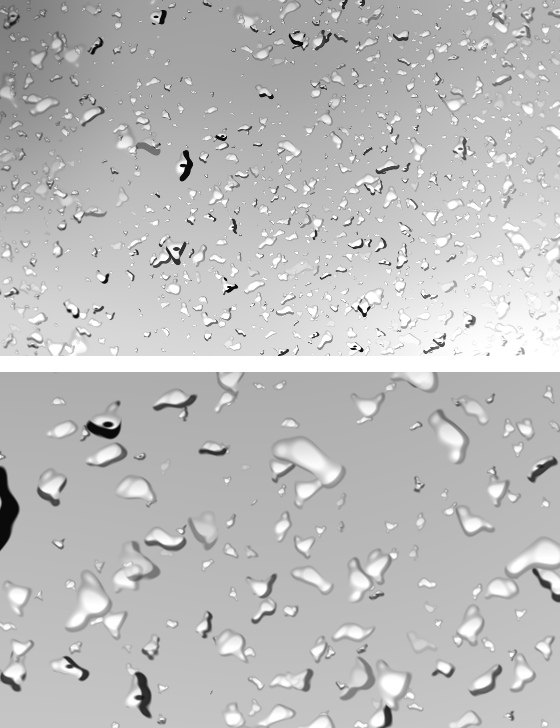
Top: the whole. Bottom: its middle third, enlarged.
This texture is drawn by a Shadertoy shader. Its source:

```glsl
// Rain drops on a window pane in front of a pale grey sky.
// Five layers of jittered cells hold lobed blobs (smooth unions of circles);
// each has a bright body and a dark crescent, and blurs away from the focus.

const float INK = 0.04;

float hash(vec2 p) {
    vec3 q = fract(p.xyx * vec3(0.1031, 0.1030, 0.0973));
    q += dot(q, q.yzx + 33.33);
    return fract((q.x + q.y) * q.z);
}

vec2 hash2(vec2 p) {
    return vec2(hash(p), hash(p + 57.3));
}

vec2 direction(float angle) {
    return vec2(cos(angle), sin(angle));
}

float smoothUnion(float a, float b, float k) {
    float h = clamp(0.5 + 0.5 * (b - a) / k, 0.0, 1.0);
    return mix(b, a, h) - k * h * (1.0 - h);
}

// Sky brightness: darker to the upper left, nearly white at the lower right
float skyTone(vec2 p, float aspect) {
    float x = p.x / aspect;
    float tone = mix(0.85, 0.625, smoothstep(-0.1, 1.0, p.y));
    tone += 0.08 * smoothstep(0.45, 1.0, x);
    tone += 0.09 * smoothstep(0.35, 0.0, p.y) * smoothstep(0.3, 0.9, x);
    tone -= 0.13 * smoothstep(0.25, 0.0, x) * smoothstep(0.1, 1.0, p.y);
    tone += 0.01 * sin(5.0 * p.x + 3.0 * sin(4.0 * p.y)) * sin(7.0 * p.y + 2.0 * p.x);
    return tone;
}

// Signed distance to a wobbly drop with two side lobes
float dropShape(vec2 q, float radius, vec2 seed) {
    q += radius * 0.17 * sin(q.yx * 3.0 / radius + seed * 6.28);
    float turn = seed.x * 6.28;
    vec2 lobeA = direction(turn) * radius * 0.85;
    vec2 lobeB = direction(turn + 1.6 + 2.0 * seed.y) * radius * 0.8;
    float d = length(q * vec2(1.0, 1.2)) - radius * 0.68;
    d = smoothUnion(d, length(q - lobeA) - radius * mix(0.2, 0.45, seed.y), radius * 0.4);
    return smoothUnion(d, length(q - lobeB) - radius * mix(0.15, 0.4, seed.x), radius * 0.4);
}

// Paints one drop over the tone beneath it
float paintDrop(float tone, float sky, vec2 q, float radius, vec2 seed, float soft, float contrast) {
    float d = dropShape(q, radius, seed);
    float mask = 1.0 - smoothstep(-soft, soft, d);
    float presence = mix(0.3, 1.0, smoothstep(0.0, 0.35, hash(seed * 91.0)));

    // Bright body that fades into grey at its edge and toward the top
    float depth = smoothstep(0.0, -0.32 * radius, d);
    float lower = smoothstep(0.8, -0.4, q.y / radius);
    float body = min(sky - 0.12 + 0.25 * depth + 0.16 * lower, 1.0);

    // Crescent: inside the drop but outside its shifted copy
    float weight = hash(seed * 37.0 + 4.0);
    vec2 away = direction(-0.95 + 1.9 * (hash(seed * 53.0) - 0.5));
    float thickness = radius * mix(0.2, 0.5, weight * weight);
    float shifted = dropShape(q + away * thickness, radius, seed);
    float crescent = smoothstep(-soft, soft, shifted);
    float ink = contrast * mix(0.3, 1.0, smoothstep(0.35, 0.9, weight));
    body = mix(body, INK, crescent * ink);

    // Small dark reflection within the heaviest drops
    vec2 spot = (q - radius * 0.3 * (seed - 0.5)) * vec2(0.7, 1.3);
    float reflection = 1.0 - smoothstep(-soft, soft, length(spot) - 0.17 * radius);
    body = mix(body, INK, reflection * contrast * step(0.88, weight));

    return mix(tone, body, mask * presence);
}

// One layer of scattered drops; size is relative to the cell
float dropLayer(float tone, float sky, vec2 p, float cell, float size, float density,
                float soft, float contrast, float layer) {
    vec2 home = floor(p / cell);
    for (int j = -1; j <= 1; j++) {
        for (int i = -1; i <= 1; i++) {
            vec2 id = home + vec2(float(i), float(j));
            vec2 key = id + layer * 19.7 + 40.0;
            if (hash(key + 11.0) > density) continue;
            vec2 center = (id + 0.1 + 0.8 * hash2(key)) * cell;
            float radius = cell * size * mix(0.55, 1.0, hash(key + 23.0));
            vec2 seed = hash2(key + 71.0);
            tone = paintDrop(tone, sky, p - center, radius, seed, soft, contrast);
        }
    }
    return tone;
}

void mainImage(out vec4 fragColor, in vec2 fragCoord) {
    vec2 p = fragCoord / iResolution.y;
    float aspect = iResolution.x / iResolution.y;
    float x = p.x / aspect;
    float sky = skyTone(p, aspect);

    // Focus lies in a band right of the middle
    float blur = smoothstep(0.2, 0.55, abs(x - 0.54));
    float soft = max(mix(0.0015, 0.0045, blur), 0.5 / iResolution.y);
    float contrast = mix(1.0, 0.5, smoothstep(0.6, 0.95, x));

    // Drops crowd the right side and the left border
    float crowd = 0.32 + 0.46 * smoothstep(0.28, 0.6, x + 0.1 * sin(6.0 * p.y));
    crowd += 0.40 * smoothstep(0.2, 0.02, x);

    float tone = sky;
    tone = dropLayer(tone, sky, p, 0.130, 0.34, 0.16, 0.012, 0.15, 5.0);
    tone = dropLayer(tone, sky, p, 0.030, 0.26, crowd * 0.6, soft, contrast * 0.7, 1.0);
    tone = dropLayer(tone, sky, p, 0.050, 0.38, crowd, soft, contrast * 0.85, 2.0);
    tone = dropLayer(tone, sky, p, 0.085, 0.35, crowd * 0.75, soft, contrast, 3.0);
    tone = dropLayer(tone, sky, p, 0.190, 0.22, 0.5, soft, contrast, 4.0);

    fragColor = vec4(vec3(clamp(tone, 0.0, 1.0)), 1.0);
}
```
